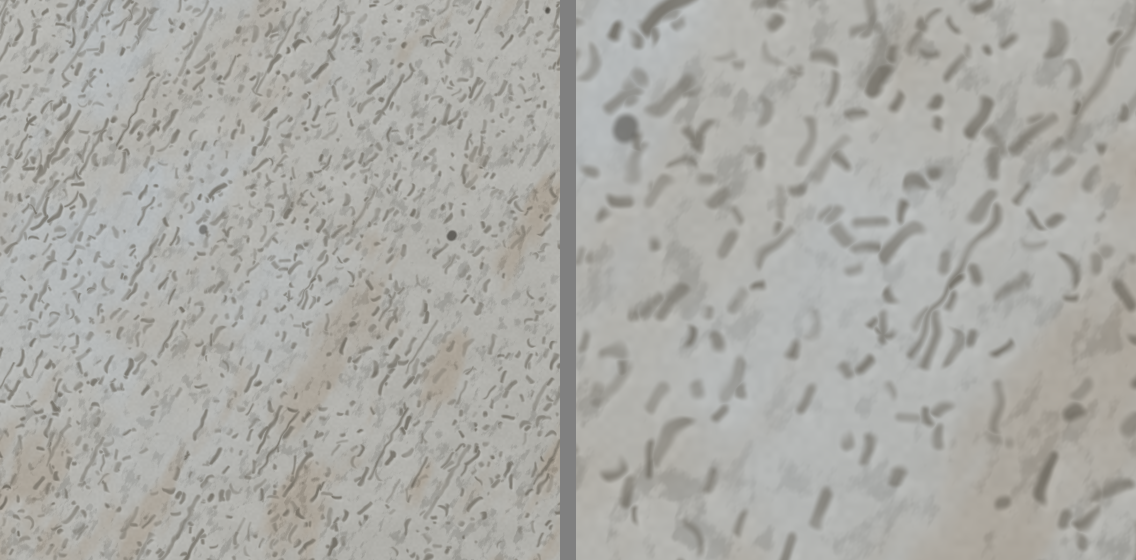
Left, the full canvas; right, a detail of the centre.
Reproduce this texture procedurally as a Shadertoy shader.

```glsl
// Weathered pale plaster, scored by slanted grooves and peppered with pits.
// Curved strokes are scattered on jittered grids aligned with the grain;
// the same relief sampled at an offset gives each mark a faint lit rim.

const vec2 GRAIN_DIR = vec2(0.485, 0.875);
const float SOFTNESS = 0.0026;

const vec3 PLASTER_LIGHT = vec3(0.724, 0.724, 0.708);
const vec3 PLASTER_SHADE = vec3(0.675, 0.672, 0.650);
const vec3 BLUE_WASH     = vec3(0.715, 0.735, 0.745);
const vec3 OCHRE_STAIN   = vec3(0.645, 0.595, 0.530);
const vec3 GROOVE        = vec3(0.405, 0.388, 0.350);
const vec3 DARK_PIT      = vec3(0.230, 0.220, 0.200);

float hash(vec2 p) {
    vec3 h = fract(p.xyx * 0.1031);
    h += dot(h, h.yzx + 33.33);
    return fract((h.x + h.y) * h.z);
}

vec4 hash4(vec2 p) {
    return vec4(hash(p), hash(p + 71.3), hash(p + 143.7), hash(p + 219.1));
}

float noise(vec2 p) {
    vec2 i = floor(p), f = fract(p);
    f = f * f * (3.0 - 2.0 * f);
    float low = mix(hash(i), hash(i + vec2(1, 0)), f.x);
    float high = mix(hash(i + vec2(0, 1)), hash(i + vec2(1, 1)), f.x);
    return mix(low, high, f.y);
}

float fbm(vec2 p) {
    float sum = 0.0, gain = 0.5;
    for (int i = 0; i < 4; i++) {
        sum += gain * noise(p);
        p = p * 2.03 + 17.7;
        gain *= 0.5;
    }
    return sum / 0.9375;
}

// Rotates canvas space so that y runs along the grain.
vec2 toGrain(vec2 p) {
    return vec2(p.x * GRAIN_DIR.y - p.y * GRAIN_DIR.x, dot(p, GRAIN_DIR));
}

// Coverage of scattered strokes; reach holds the least and greatest half length.
float strokes(vec2 p, vec2 cell, vec2 reach, float width, float tilt,
              float bend, float density, float seed) {
    vec2 home = floor(p / cell);
    float cover = 0.0;
    for (int y = -1; y <= 1; y++) {
        for (int x = -1; x <= 1; x++) {
            vec2 id = home + vec2(x, y);
            vec4 place = hash4(id + seed);
            vec4 shape = hash4(id + seed + 401.0);
            vec2 center = (id + place.xy) * cell;
            float cluster = smoothstep(0.25, 0.7, noise(center * 9.0 + seed));
            if (place.z > density * (0.45 + 0.9 * cluster)) continue;

            vec2 dir = normalize(vec2((shape.x - 0.5) * tilt, 1.0));
            vec2 d = p - center;
            vec2 local = vec2(d.x * dir.y - d.y * dir.x, dot(d, dir));
            local.x += (shape.y - 0.5) * bend * local.y * local.y;
            float halfLen = mix(reach.x, reach.y, shape.z * shape.z);
            local.y -= clamp(local.y, -halfLen, halfLen);
            float w = width * (0.65 + 0.7 * shape.w);
            float ink = 1.0 - smoothstep(w - SOFTNESS, w + SOFTNESS, length(local));
            cover = max(cover, ink * (0.45 + 0.55 * place.w));
        }
    }
    return cover;
}

// All grooves, dashes and crumbs together, with ragged edges.
float relief(vec2 uv) {
    vec2 ragged = vec2(noise(uv * 75.0), noise(uv * 75.0 + 50.0)) - 0.5;
    vec2 p = toGrain(uv + 0.006 * ragged);
    float grooves = strokes(p, vec2(0.065, 0.15), vec2(0.018, 0.085), 0.0027, 0.12, 0.6, 0.48, 11.0);
    float dashes = strokes(p, vec2(0.027, 0.036), vec2(0.002, 0.017), 0.0031, 0.9, 30.0, 0.58, 53.0);
    float crumbs = strokes(p, vec2(0.023), vec2(0.0005, 0.009), 0.0028, 5.0, 90.0, 0.42, 97.0);
    float wear = 0.65 + 0.5 * noise(uv * 60.0 + 9.0);
    return min(max(grooves, max(dashes, crumbs)) * wear, 1.0);
}

void mainImage(out vec4 fragColor, in vec2 fragCoord) {
    vec2 uv = fragCoord / iResolution.y;
    vec2 grain = toGrain(uv);

    // Plaster ground, brighter towards the upper left
    float slope = 0.58 + 0.32 * (uv.y - uv.x);
    float mottle = fbm(uv * 22.0) - 0.5;
    vec3 color = mix(PLASTER_SHADE, PLASTER_LIGHT, clamp(slope + 0.9 * mottle, 0.0, 1.0));

    // Bluish wash and ochre stains, stretched along the grain
    float corner = smoothstep(0.75, 0.1, length((uv - vec2(0.25, 0.68)) * vec2(1.3, 1.0)));
    float wash = smoothstep(0.44, 0.66, fbm(grain * vec2(9.0, 4.5) + 31.0));
    color = mix(color, BLUE_WASH, 0.85 * wash * corner);
    float stain = smoothstep(0.54, 0.78, fbm(grain * vec2(15.0, 6.0) + 83.0));
    color = mix(color, OCHRE_STAIN, 0.55 * stain * (1.0 - 0.8 * corner));

    // Shallow roughness and fine grit
    float rough = smoothstep(0.54, 0.76, fbm(grain * vec2(85.0, 50.0)));
    color -= 0.075 * rough * (1.0 - 0.7 * wash * corner);
    color += 0.022 * (noise(uv * 230.0) - 0.5);

    // Marks with a lit rim, then a few deep round pits
    float marks = relief(uv);
    float rim = max(relief(uv + vec2(-0.004, 0.005)) - marks, 0.0);
    color += 0.028 * rim;
    color = mix(color, GROOVE, 0.76 * marks);
    float pits = strokes(grain, vec2(0.36), vec2(0.001, 0.003), 0.0062, 1.0, 0.0, 0.35, 7.0);
    color = mix(color, DARK_PIT, 0.85 * pits);

    fragColor = vec4(color, 1.0);
}
```
